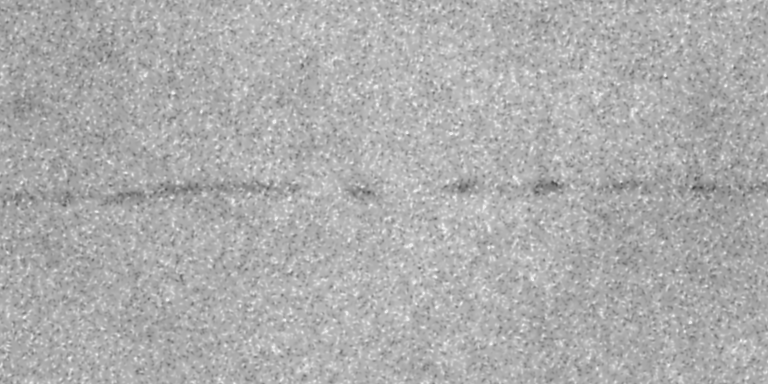
A Shadertoy shader for this texture:

```glsl
const float BASE_GRAY = 0.672;
const float FINE_CELL = 0.0105;
const float GRAIN_CELL = 0.017;
const float FIBER_CELL = 0.036;
const float CLUMP_CELL = 0.085;
const float FINE_GAIN = 0.155;
const float GRAIN_GAIN = 0.085;
const float FIBER_GAIN = 0.14;
const float SPECK_GAIN = 0.17;
const float CLUMP_GAIN = 0.03;
const float MOTTLE_GAIN = 0.014;
const vec2 SHADOW_SHIFT = vec2(-0.004, 0.006);
const float STAIN_GAIN = 0.19;
const vec2 STAIN_SIZE = vec2(0.042, 0.018);
const float CREASE_GAIN = 0.045;
const float CREASE_WIDTH = 0.014;

// Stains along the crease: x, y, strength
const int STAIN_COUNT = 13;
const vec3 STAINS[STAIN_COUNT] = vec3[](
    vec3(0.05, 0.484, 0.50), vec3(0.17, 0.484, 0.50), vec3(0.34, 0.487, 0.60),
    vec3(0.465, 0.508, 0.70), vec3(0.55, 0.510, 0.40), vec3(0.64, 0.510, 0.75),
    vec3(0.73, 0.505, 0.45), vec3(0.94, 0.502, 1.05), vec3(1.205, 0.512, 0.95),
    vec3(1.43, 0.512, 0.90), vec3(1.62, 0.516, 0.95), vec3(1.83, 0.509, 1.00),
    vec3(1.97, 0.508, 0.50));

// Broad lighter and darker regions: x, y, radius, tone
const int REGION_COUNT = 9;
const vec4 REGIONS[REGION_COUNT] = vec4[](
    vec4(0.12, 0.86, 0.36, -0.040), vec4(0.66, 0.93, 0.15, 0.022),
    vec4(1.05, 0.74, 0.42, 0.032), vec4(1.55, 0.68, 0.15, 0.022),
    vec4(1.88, 0.56, 0.22, -0.026), vec4(1.70, 0.24, 0.26, -0.020),
    vec4(0.98, 0.18, 0.22, 0.024), vec4(0.06, 0.34, 0.20, -0.022),
    vec4(1.03, 0.45, 0.30, 0.018));

vec4 hash4(vec2 cell) {
    vec4 q = fract(cell.xyxy * vec4(0.1031, 0.1030, 0.0973, 0.1099));
    q += dot(q, q.wzxy + 33.33);
    return fract((q.xxyz + q.yzzw) * q.zywx);
}

// Cellular field of tilted soft flecks; only values above cutoff are kept.
float flecks(vec2 p, float size, vec2 radius, float tiltRange, float cutoff) {
    p /= size;
    vec2 home = floor(p);
    float sum = 0.0;
    for (int j = -1; j <= 1; j++) {
        for (int i = -1; i <= 1; i++) {
            vec2 cell = home + vec2(i, j);
            vec4 h = hash4(cell + 71.0);
            float tilt = (h.z - 0.5) * tiltRange;
            float c = cos(tilt), s = sin(tilt);
            vec2 d = p - cell - h.xy;
            d = vec2(c * d.x + s * d.y, c * d.y - s * d.x) / radius;
            float level = cutoff > 0.0 ? smoothstep(cutoff, 1.0, h.w) : 2.0 * h.w - 1.0;
            sum += level * exp(-dot(d, d));
        }
    }
    return sum;
}

// Raised specks, lit from one side
float raisedSpecks(vec2 p) {
    vec2 radius = vec2(0.20, 0.30);
    return flecks(p, GRAIN_CELL, radius, 3.14, 0.62)
         - 0.6 * flecks(p + SHADOW_SHIFT, GRAIN_CELL, radius, 3.14, 0.62);
}

// Uneven tone from layered sines
float mottle(vec2 p) {
    float sum = 0.0, gain = 0.5;
    for (int i = 0; i < 4; i++) {
        p = mat2(0.8, 0.6, -0.6, 0.8) * p * 1.9 + 1.7;
        sum += gain * sin(p.x + 1.3 * sin(p.y)) * sin(p.y + 0.8);
        gain *= 0.8;
    }
    return sum;
}

float regionTone(vec2 p) {
    float sum = 0.0;
    for (int i = 0; i < REGION_COUNT; i++) {
        vec2 d = (p - REGIONS[i].xy) / REGIONS[i].z;
        sum += REGIONS[i].w * exp(-dot(d, d));
    }
    return sum;
}

// Stains joined by a faint line, broken near the middle
float creaseDepth(vec2 p) {
    float center = mix(0.484, 0.510, smoothstep(0.30, 0.48, p.x));
    float line = (p.y - center) / CREASE_WIDTH;
    float gap = smoothstep(0.76, 0.82, p.x) - smoothstep(1.10, 1.18, p.x);
    float depth = CREASE_GAIN * exp(-line * line) * (1.0 - gap);
    for (int i = 0; i < STAIN_COUNT; i++) {
        vec2 d = (p - STAINS[i].xy) / STAIN_SIZE;
        depth += STAIN_GAIN * STAINS[i].z * exp(-dot(d, d));
    }
    return depth;
}

void mainImage(out vec4 fragColor, in vec2 fragCoord) {
    vec2 p = fragCoord / iResolution.y;

    // Paper grain
    float fine = flecks(p, FINE_CELL, vec2(0.32, 0.46), 3.14, 0.0);
    float grain = flecks(p + 3.1, GRAIN_CELL, vec2(0.25, 0.46), 2.6, 0.0);
    float fibers = flecks(p + 7.7, FIBER_CELL, vec2(0.13, 0.36), 1.5, 0.5);
    float clumps = flecks(p + 1.9, CLUMP_CELL, vec2(0.38, 0.50), 3.14, 0.0);

    float gray = BASE_GRAY + regionTone(p);
    gray += MOTTLE_GAIN * mottle(p * 3.0) + CLUMP_GAIN * clumps;
    gray += FINE_GAIN * fine + GRAIN_GAIN * grain;
    gray += FIBER_GAIN * fibers * (0.7 + 0.8 * fine + 0.4 * clumps);
    gray += SPECK_GAIN * raisedSpecks(p + 5.3);

    // Worn crease
    float wear = clamp(0.85 - 0.5 * grain - 0.3 * fine, 0.3, 1.4);
    gray -= creaseDepth(p) * wear;

    fragColor = vec4(vec3(clamp(gray, 0.28, 0.93)), 1.0);
}
```
